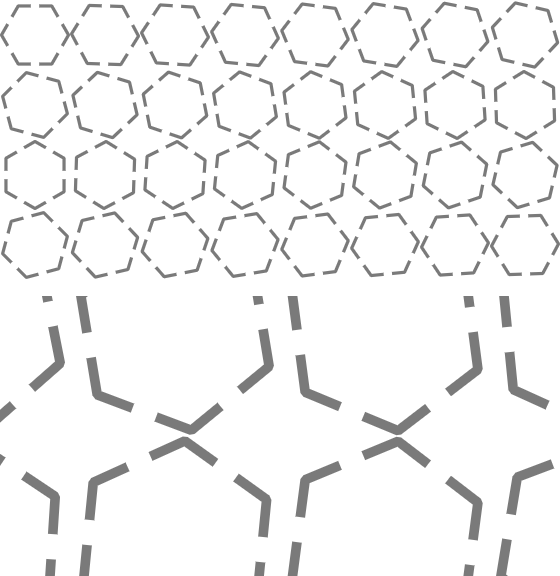
Top, the full canvas; bottom, a detail of the centre.
Reproduce this pattern procedurally as a Shadertoy shader.

```glsl
const float TAU = 6.2831853;
const vec2 GRID = vec2(8.0, 4.0);
const vec3 PAPER = vec3(1.0);
const vec3 INK = vec3(0.48);

vec2 rotate(vec2 p, float angle) {
    float c = cos(angle), s = sin(angle);
    return vec2(c * p.x - s * p.y, s * p.x + c * p.y);
}

// Fold the plane into one sector whose edge faces up
vec2 foldSector(vec2 p, float sides) {
    float sector = TAU / sides;
    float a = atan(p.x, p.y);
    a -= sector * round(a / sector);
    return length(p) * vec2(abs(sin(a)), cos(a));
}

// Polygon outline with a gap in the middle of each edge and bevelled corners
float brokenPolygon(vec2 p, float sides, float radius, float width, float gap) {
    float halfSector = 0.5 * TAU / sides;
    vec2 q = foldSector(p, sides);
    vec2 cornerDir = vec2(sin(halfSector), cos(halfSector));
    float stroke = abs(q.y - radius * cornerDir.y) - 0.5 * width;
    float opening = 0.5 * gap - q.x;
    float bevel = dot(q, cornerDir) - radius - 0.5 * width * cornerDir.y;
    return max(max(stroke, opening), bevel);
}

void mainImage(out vec4 fragColor, in vec2 fragCoord) {
    // Square cells, counted from the upper left
    float pixel = GRID.y / iResolution.y;
    vec2 uv = fragCoord * pixel;
    vec2 cell = floor(uv);
    vec2 local = fract(uv) - 0.5;
    float index = cell.x + GRID.x * (GRID.y - 1.0 - cell.y);

    // One sixth of a turn, clockwise, over the whole grid
    float turn = TAU / 6.0 * index / (GRID.x * GRID.y);
    float d = brokenPolygon(rotate(local, turn), 6.0, 0.479, 0.046, 0.12);

    float coverage = clamp(0.5 - d / pixel, 0.0, 1.0);
    fragColor = vec4(mix(PAPER, INK, coverage), 1.0);
}
```
